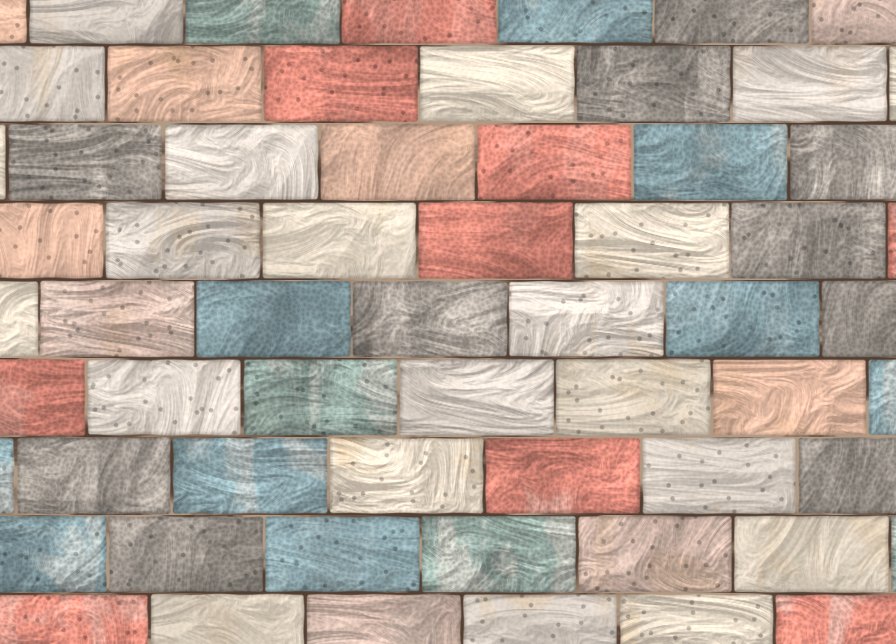
Give the GLSL for this texture, as a Shadertoy shader.

```glsl
// Wall of rough split-face stone bricks in mixed cream, blush, coral, slate and grey.

const float ROWS = 8.214;            // brick courses per canvas height
const float ROW_START = 0.432;       // part of the top course that is cut off
const float BRICKS_PER_HEIGHT = 4.119;
const float BRICK_ASPECT = 1.994;

// Sideways shift of each course, in brick lengths, from the top down
const float COURSE_SHIFT[9] = float[9](0.18, 0.68, 0.045, 0.67, 0.25, 0.55, 0.10, 0.69, 0.955);

const vec3 CREAM = vec3(0.87, 0.82, 0.75);
const vec3 PALE = vec3(0.83, 0.79, 0.75);
const vec3 BLUSH = vec3(0.80, 0.70, 0.65);
const vec3 PEACH = vec3(0.87, 0.71, 0.62);
const vec3 CORAL = vec3(0.84, 0.53, 0.47);
const vec3 SLATE = vec3(0.52, 0.61, 0.63);
const vec3 SAGE = vec3(0.57, 0.64, 0.61);
const vec3 GREY = vec3(0.59, 0.56, 0.53);
const vec3 OCHRE = vec3(0.80, 0.66, 0.48);
const vec3 JOINT_DARK = vec3(0.33, 0.25, 0.20);
const vec3 JOINT_TAN = vec3(0.70, 0.60, 0.51);

vec2 hash2(vec2 p) {
    vec3 h = fract(p.xyx * vec3(0.1031, 0.1030, 0.0973));
    h += dot(h, h.yzx + 33.33);
    return fract((h.xx + h.yz) * h.zy);
}

// Distance to the nearest scattered cell point
float cellular(vec2 p) {
    vec2 id = floor(p);
    float nearest = 2.0;
    for (int y = -1; y <= 1; y++)
        for (int x = -1; x <= 1; x++) {
            vec2 cell = id + vec2(x, y);
            nearest = min(nearest, distance(p, cell + hash2(cell)));
        }
    return nearest;
}

// Warped, layered sines; crease = 1 folds them into sharp ridges
float layeredSines(vec2 p, float crease) {
    float sum = 0.0, amp = 0.5;
    for (int i = 0; i < 6; i++) {
        p = mat2(0.8, 0.6, -0.6, 0.8) * p * 1.9;
        p += 0.6 * sin(p.yx * 1.3 + float(i));
        float wave = sin(p.x) * sin(p.y);
        sum += amp * mix(wave, 0.5 - abs(wave), crease);
        amp *= 0.5;
    }
    return sum;
}

float roundedBox(vec2 p, vec2 halfSize, float radius) {
    vec2 d = abs(p) - halfSize + radius;
    return length(max(d, 0.0)) + min(max(d.x, d.y), 0.0) - radius;
}

// Stone kind from a 0..1 pick, weighted by how common each is
vec3 stoneColour(float pick) {
    if (pick < 0.21) return CREAM;
    if (pick < 0.35) return SLATE;
    if (pick < 0.50) return PALE;
    if (pick < 0.61) return CORAL;
    if (pick < 0.73) return BLUSH;
    if (pick < 0.87) return GREY;
    if (pick < 0.95) return PEACH;
    return SAGE;
}

// Chipped face: base colour, mineral stains, grain and top-lit relief
vec3 stoneFace(vec2 p, vec2 brick, vec3 base) {
    vec2 rnd = hash2(brick + 71.0);
    vec2 q = p + 40.0 * hash2(brick + 19.0);
    float darkness = 1.0 - smoothstep(0.60, 0.76, base.g);

    float patches = layeredSines(q * vec2(1.1, 0.8), 0.0);
    float veins = layeredSines(q * vec2(1.9, 0.9) + 9.0, 0.0);
    vec3 col = base * (1.0 + 0.16 * patches * (0.5 + darkness));
    col = mix(col, PALE, 0.65 * darkness * rnd.x * smoothstep(0.05, 0.4, veins));
    col = mix(col, OCHRE, 0.35 * rnd.y * smoothstep(0.1, 0.6, -veins) * (1.0 - darkness));

    float grain = cellular(q * 17.0) - 0.45;
    col *= 1.0 + grain * mix(0.08, 0.26, darkness);
    float pits = smoothstep(0.13, 0.05, cellular(q * 3.2)) * step(0.6, rnd.y);
    col *= 1.0 - 0.25 * pits;

    vec2 toLight = vec2(0.012, 0.03);
    vec2 r = q * vec2(0.7, 1.1);
    float slope = (layeredSines(r + toLight, 1.0) - layeredSines(r, 1.0)) / 0.032;
    col *= 1.0 + mix(0.05, 0.09, rnd.x) * clamp(slope, -2.2, 1.8);
    return col * (1.02 - 0.08 * smoothstep(0.1, 0.5, p.y));
}

void mainImage(out vec4 fragColor, in vec2 fragCoord) {
    vec2 uv = fragCoord / iResolution.y;
    float pixel = ROWS / iResolution.y;

    // Course and brick; y runs downward, one course is one unit
    float v = (1.0 - uv.y) * ROWS + ROW_START;
    float row = floor(v);
    float u = uv.x * BRICKS_PER_HEIGHT - COURSE_SHIFT[clamp(int(row), 0, 8)];
    vec2 brick = vec2(floor(u), row);
    vec2 p = vec2((fract(u) - 0.5) * BRICK_ASPECT, fract(v) - 0.5);
    vec2 rnd = hash2(brick + 5.0);

    float pick = fract(brick.x * 0.618 + hash2(vec2(row, 3.0)).x + 0.3 * rnd.x);
    vec3 base = stoneColour(pick) * (0.95 + 0.1 * rnd.y);
    vec3 stone = stoneFace(p, brick, base);

    // Slightly uneven outline with a worn rim
    vec2 halfSize = vec2(0.5 * BRICK_ASPECT, 0.5) - 0.012 - 0.012 * rnd;
    float edge = roundedBox(p, halfSize, 0.035);
    edge += 0.006 * sin(p.x * 9.0 + rnd.x * 30.0) * sin(p.y * 13.0 + rnd.y * 30.0);
    stone *= 1.0 - 0.16 * smoothstep(-0.06, 0.0, edge);

    // Shadowed joints with remains of tan mortar
    float mortar = smoothstep(-0.15, 0.3, layeredSines(vec2(u, v) * 1.3, 0.0));
    vec3 joint = mix(JOINT_DARK, JOINT_TAN, mortar);

    vec3 col = mix(stone, joint, smoothstep(-pixel, pixel, edge) );
    fragColor = vec4(clamp(col, 0.0, 1.0), 1.0);
}
```
